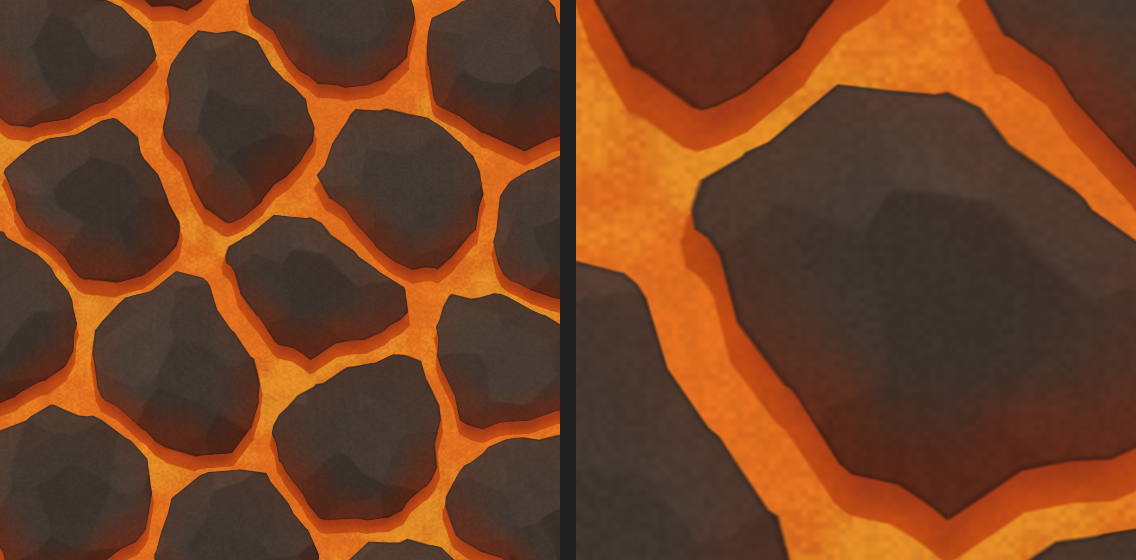
Left, the full canvas; right, a detail of the centre.
Write a three.js fragment shader that draws this texture.

```glsl
// Cracked basalt: dark faceted stones with glowing side walls over bright lava.
// Stones are chamfered Voronoi cells on a skewed lattice, bent by triangle waves;
// each top is a second, raised copy of its cell, split into two rings of facets.

varying vec2 vUv;

const mat2 LATTICE = mat2(0.34, -0.12, -0.12, 0.30);
const mat2 LATTICE_INVERSE = mat2(3.425, 1.370, 1.370, 3.881);
const vec2 ORIGIN = vec2(0.52, 0.48);
const float JITTER = 0.36;
const float CHAMFER = 0.016;      // how far stone corners are cut back
const float BEND = 0.010;         // kinks in the outlines
const float BASE_INSET = 0.0155;  // half width of the lava cracks
const float TOP_INSET = 0.019;
const float TOP_RISE = 0.021;     // visible height of the side walls
const float SOFT = 0.0012;        // edge smoothing
const float FACET_SHARPNESS = 600.0;
const vec2 LIGHT = vec2(-0.45, 0.75);
const vec3 STONE = vec3(0.258, 0.213, 0.182);
const vec3 EMBER = vec3(0.43, 0.165, 0.085);
const vec3 WALL_LOW = vec3(0.75, 0.29, 0.075);
const vec3 WALL_HIGH = vec3(0.63, 0.225, 0.09);
const vec3 LAVA = vec3(0.875, 0.425, 0.115);
const vec3 LAVA_HOT = vec3(0.87, 0.53, 0.14);

struct Stone {
  vec2 id;
  vec2 offset;  // position relative to the stone's centre
  float edge;   // distance to the chamfered cell border
};

vec2 hash2(vec2 p) {
  return fract(sin(vec2(dot(p, vec2(127.1, 311.7)), dot(p, vec2(269.5, 183.3)))) * 43758.55);
}

float valueNoise(vec2 p) {
  vec2 i = floor(p);
  vec2 f = smoothstep(0.0, 1.0, fract(p));
  float low = mix(hash2(i).x, hash2(i + vec2(1.0, 0.0)).x, f.x);
  float high = mix(hash2(i + vec2(0.0, 1.0)).x, hash2(i + 1.0).x, f.x);
  return mix(low, high, f.y);
}

vec2 triangleWave(vec2 x) {
  return abs(fract(x) - 0.5) * 4.0 - 1.0;
}

// Piecewise linear warp: straight borders become chipped polylines
vec2 bend(vec2 p) {
  vec2 wide = triangleWave(vec2(dot(p, vec2(4.7, 2.3)), dot(p, vec2(-2.9, 5.1))) + 0.2);
  vec2 fine = triangleWave(vec2(dot(p, vec2(-5.3, 8.1)), dot(p, vec2(8.9, 4.3))) + 0.6);
  return p + BEND * (wide + 0.45 * fine);
}

vec2 stoneCentre(vec2 id) {
  return ORIGIN + LATTICE * (id + JITTER * (hash2(id + 7.0) - 0.5));
}

Stone findStone(vec2 position) {
  vec2 p = bend(position);
  vec2 cell = floor(LATTICE_INVERSE * (p - ORIGIN) + 0.5);
  Stone stone;
  float nearest = 9.0;
  for (int y = -1; y <= 1; y++) {
    for (int x = -1; x <= 1; x++) {
      vec2 id = cell + vec2(x, y);
      vec2 offset = p - stoneCentre(id);
      if (dot(offset, offset) < nearest) {
        nearest = dot(offset, offset);
        stone.id = id;
        stone.offset = offset;
      }
    }
  }
  // The two closest borders give the edge and its corner chamfer
  float first = 9.0;
  float second = 9.0;
  for (int y = -2; y <= 2; y++) {
    for (int x = -2; x <= 2; x++) {
      if (x == 0 && y == 0) continue;
      vec2 toOther = stoneCentre(stone.id + vec2(x, y)) - (p - stone.offset);
      float border = 0.5 * length(toOther) - dot(stone.offset, normalize(toOther));
      second = min(second, max(first, border));
      first = min(first, border);
    }
  }
  stone.edge = min(first, 0.5 * (first + second) - CHAMFER);
  return stone;
}

// Flat brightness per facet: a centre plate, six inner and nine rim facets
float facetTone(Stone stone) {
  float total = 0.0;
  float weights = 0.0;
  for (int k = 0; k < 16; k++) {
    float n = float(k);
    vec2 random = hash2(stone.id * 3.7 + n * 1.3);
    bool inner = k < 7;
    float angle = 6.2832 * (n + 0.65 * random.x) / (inner ? 6.0 : 9.0) + stone.id.x;
    float radius = k == 0 ? 0.012 : (inner ? 0.12 : 0.182) + 0.035 * (random.y - 0.5);
    vec2 site = radius * vec2(cos(angle), sin(angle));
    float tone = 1.0 + 0.95 * dot(site, LIGHT) + 0.17 * (random.x - 0.5);
    float weight = exp(-FACET_SHARPNESS * distance(stone.offset, site));
    total += tone * weight;
    weights += weight;
  }
  return total / max(weights, 1e-30);
}

void main() {
  Stone base = findStone(vUv);
  Stone top = findStone(vUv - vec2(0.0, TOP_RISE));
  float grain = valueNoise(vUv * 260.0) - 0.5;
  float mottle = valueNoise(vUv * 38.0) - 0.5;

  // Lava with warm patches
  float patches = 0.5 + 0.25 * (sin(vUv.x * 17.0 + 2.0 * sin(vUv.y * 11.0)) + sin(vUv.y * 19.0 - vUv.x * 8.0));
  float heat = smoothstep(0.35, 1.0, patches + 0.5 * mottle + 0.25 * grain);
  vec3 color = mix(LAVA, LAVA_HOT, heat) * (1.0 + 0.09 * grain + 0.06 * mottle);

  // Side walls, darker towards the top
  float climb = smoothstep(BASE_INSET, BASE_INSET + 0.022, base.edge);
  vec3 wall = mix(WALL_LOW, WALL_HIGH, climb) * (1.0 + 0.06 * grain + 0.08 * mottle);
  color = mix(color, wall, smoothstep(-SOFT, SOFT, base.edge - BASE_INSET));

  // Stone tops, reddened along the lower rim
  float inside = top.edge - TOP_INSET;
  float facing = smoothstep(-0.35, 0.8, -normalize(top.offset + 1e-5).y);
  float rim = 1.0 - smoothstep(0.0, 0.075, inside);
  float glow = rim * mix(0.16, 0.8, facing);
  vec3 rock = mix(STONE, EMBER, glow) * facetTone(top);
  rock *= mix(0.78, 1.0, smoothstep(0.0, 0.004, inside));
  rock *= 1.0 + 0.10 * grain + 0.05 * mottle;
  color = mix(color, rock, smoothstep(-SOFT, SOFT, inside));

  gl_FragColor = vec4(color, 1.0);
}
```
